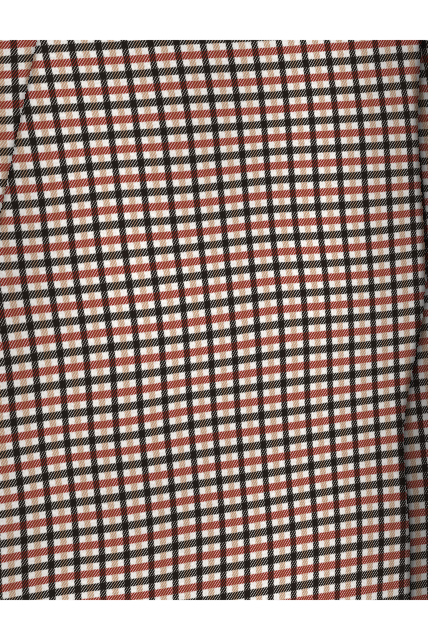
Reproduce this texture procedurally as a WebGL 1 fragment shader.

```glsl
precision highp float;
uniform vec2 u_resolution;

#define COLUMNS 17.5
#define ROWS 14.5
#define WARP_WIDTH 0.26
#define WEFT_WIDTH 0.27
#define TWILL vec2(9.0, 8.0)
#define DRAPE 0.012
#define MARGIN 0.0625
#define CREAM vec3(0.945, 0.93, 0.915)
#define BLACK vec3(0.14, 0.115, 0.10)
#define RED vec3(0.56, 0.19, 0.15)
#define TAN vec3(0.77, 0.63, 0.52)

vec2 gradient(vec2 cell) {
  vec2 k = vec2(dot(cell, vec2(127.1, 311.7)), dot(cell, vec2(269.5, 183.3)));
  return 2.0 * fract(sin(k) * 43758.55) - 1.0;
}

float gradientNoise(vec2 p) {
  vec2 i = floor(p), f = fract(p);
  vec2 s = f * f * f * (f * (f * 6.0 - 15.0) + 10.0);
  vec2 e = vec2(1.0, 0.0);
  float low = mix(dot(gradient(i), f), dot(gradient(i + e), f - e), s.x);
  float high = mix(dot(gradient(i + e.yx), f - e.yx),
                   dot(gradient(i + 1.0), f - 1.0), s.x);
  return mix(low, high, s.y);
}

// Coverage of a stripe centred on a phase of a unit repeat
float stripe(float x, float centre, float width, float blur) {
  float d = abs(fract(x - centre + 0.5) - 0.5) - 0.5 * width;
  return 1.0 - smoothstep(-blur, blur, d);
}

// Cloth coordinates: fanned columns, rising rows, gentle drape
vec2 clothCoords(vec2 q, float leftPanel, float rightFold) {
  vec2 bend = DRAPE * vec2(gradientNoise(q * 3.0 + 7.0),
                           gradientNoise(q * 3.5 + 19.0));
  float x = q.x + (0.08 - 0.08 * q.x + 0.04 * q.y) * q.y + bend.x;
  float rise = mix(0.16, 0.06, smoothstep(-0.5, 0.65, q.y));
  float y = q.y - rise * q.x + bend.y;
  x += leftPanel * (0.022 - 0.12 * q.y) + rightFold * (0.015 + 0.05 * q.y);
  y += leftPanel * 0.018 - rightFold * 0.025;
  return vec2(COLUMNS * x + 1.8 * x * x + 0.225, ROWS * y - 0.03);
}

vec3 weave(vec2 cloth, vec2 blur, float pixel) {
  // Warp runs down the cloth, weft across it
  float warpBlack = stripe(cloth.x, 0.0, WARP_WIDTH, blur.x);
  float warpTan = stripe(cloth.x, 0.5, WARP_WIDTH, blur.x);
  float weftRed = stripe(cloth.y, 0.0, WEFT_WIDTH, blur.y);
  float weftBlack = stripe(cloth.y, 0.5, WEFT_WIDTH, blur.y);
  vec3 warp = mix(mix(CREAM, TAN, warpTan), BLACK, warpBlack);
  vec3 weft = mix(mix(CREAM, RED, weftRed), BLACK, weftBlack);

  // Diagonal twill picks the top thread and fades when too fine to resolve
  float phase = dot(cloth, TWILL * vec2(1.0, -1.0));
  float cycles = length(TWILL * vec2(COLUMNS, ROWS)) * pixel;
  float clarity = 1.0 - 0.4 * smoothstep(0.25, 0.6, cycles);
  float twill = 0.5 * sin(6.28318 * phase) * clarity;
  float weftColour = weftRed + weftBlack;
  float bias = 0.27 * weftColour - 0.34 * warpBlack
             - warpTan * mix(0.32, 0.10, weftColour);
  float weftOnTop = smoothstep(-0.5, 0.5, twill + bias);
  return mix(warp, weft, weftOnTop) * (0.985 + 0.04 * twill);
}

void main() {
  vec2 uv = gl_FragCoord.xy / u_resolution;
  vec2 p = uv * vec2(1.0, 1.5);
  vec2 q = p - vec2(0.5, 0.75);
  float pixel = 1.0 / u_resolution.x;

  // Side seam at upper left and turned fold at right
  float seam = 0.085 - 0.21 * (1.40 - p.y);
  float fold = 0.985 - 0.035 * smoothstep(0.80, 0.45, p.y)
             + 0.008 * sin(p.y * 9.0);
  float leftPanel = step(p.x, seam);
  float rightFold = step(fold, p.x);

  vec2 cloth = clothCoords(q, leftPanel, rightFold);
  vec2 blur = 0.6 * pixel * vec2(COLUMNS, ROWS) + 0.015;
  vec3 color = weave(cloth, blur, pixel);

  // Uneven yarn and soft shade over the cloth
  float yarn = gradientNoise(cloth * vec2(9.0, 13.0));
  float shade = 1.0 + 0.10 * yarn + 0.10 * gradientNoise(p * vec2(3.0, 1.7));
  shade *= 1.0 - 0.16 * smoothstep(0.70, 1.0, p.x);
  shade *= 1.0 - 0.08 * smoothstep(0.16, 0.0, p.x);

  // Creases along seam and fold
  float seamGap = abs(p.x - seam);
  float foldGap = p.x - fold;
  shade *= 1.0 - 0.25 * exp(-seamGap * seamGap * 14000.0);
  shade *= 1.0 - 0.45 * exp(-foldGap * foldGap * 7000.0);
  shade *= 1.0 - 0.22 * rightFold;
  color *= shade;

  // Plain white margins above and below
  float edge = abs(uv.y - 0.5) - (0.5 - MARGIN);
  float soft = 0.7 / u_resolution.y;
  color = mix(color, vec3(1.0), smoothstep(-soft, soft, edge));
  gl_FragColor = vec4(clamp(color, 0.0, 1.0), 1.0);
}
```
